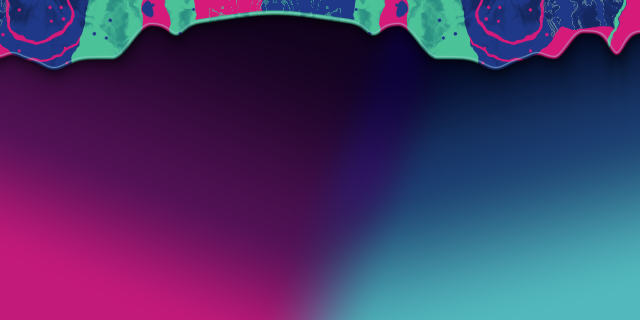
This background is drawn by a WebGL 2 fragment shader. Its source:

```glsl
#version 300 es
precision highp float;
// Marbled paint dripping from the top edge over a magenta, indigo and teal glow.
uniform vec2 u_resolution;
out vec4 fragColor;

// Backdrop colours
const vec3 DARK_PLUM = vec3(0.075, 0.012, 0.125);
const vec3 PLUM = vec3(0.33, 0.07, 0.34);
const vec3 HOT_MAGENTA = vec3(0.76, 0.10, 0.48);
const vec3 DARK_NAVY = vec3(0.01, 0.04, 0.16);
const vec3 OCEAN = vec3(0.10, 0.23, 0.43);
const vec3 TEAL = vec3(0.32, 0.72, 0.74);
const vec3 INDIGO_TOP = vec3(0.05, 0.005, 0.24);
const vec3 INDIGO_LOW = vec3(0.20, 0.08, 0.41);
// Paint colours
const vec3 PAINT_BLUE = vec3(0.12, 0.22, 0.53);
const vec3 PAINT_PINK = vec3(0.84, 0.10, 0.48);
const vec3 PAINT_GREEN = vec3(0.30, 0.76, 0.60);
const vec3 PAINT_DEEP = vec3(0.09, 0.45, 0.46);
const vec3 RIM_LIGHT = vec3(0.62, 0.84, 0.86);
// Layout, in canvas heights
const float MIRROR_X = 0.859;
const float SHADOW_SIZE = 0.026;
const float SHADOW_DEPTH = 0.6;
const float WARP = 0.022;

float hash(vec2 p) {
  return fract(sin(dot(p, vec2(127.1, 311.7))) * 43758.5453);
}

float noise(vec2 p) {
  vec2 i = floor(p), f = fract(p);
  f = f * f * (3.0 - 2.0 * f);
  return mix(mix(hash(i), hash(i + vec2(1, 0)), f.x),
             mix(hash(i + vec2(0, 1)), hash(i + vec2(1, 1)), f.x), f.y);
}

float fbm(vec2 p) {
  float sum = 0.0, amp = 0.5;
  for (int i = 0; i < 4; i++) {
    sum += amp * noise(p);
    p = p * 2.03 + 7.3;
    amp *= 0.5;
  }
  return sum;
}

float bump(float x, float centre, float width) {
  float d = (x - centre) / width;
  return exp(-d * d);
}

// Soft line of given half width around zero
float line(float d, float width, float soft) {
  return 1.0 - smoothstep(width - soft, width + soft, abs(d));
}

// Depth of the dripping edge at distance m from the mirror axis
float dripDepth(float m) {
  return 0.047 + 0.034 * smoothstep(0.0, 0.339, m) + 0.031 * bump(m, 0.307, 0.036)
    + 0.104 * smoothstep(0.385, 0.508, m) + 0.034 * bump(m, 0.69, 0.057)
    - 0.013 * bump(m, 0.82, 0.03) - 0.081 * smoothstep(0.872, 0.964, m)
    + 0.068 * bump(m, 1.068, 0.036);
}

// Two corner glows that meet along a slanted indigo band
vec3 backdrop(float x, float t) {
  float leftGlow = t - 0.4 * x;
  float rightGlow = t - 0.25 * (2.0 - x);
  vec3 left = mix(DARK_PLUM, PLUM, smoothstep(-0.3, 0.5, leftGlow));
  left = mix(left, HOT_MAGENTA, smoothstep(0.36, 0.8, leftGlow));
  vec3 right = mix(DARK_NAVY, OCEAN, smoothstep(0.0, 0.42, rightGlow));
  right = mix(right, TEAL, smoothstep(0.35, 0.9, rightGlow));
  float across = x - (1.33 - 0.35 * t);
  vec3 col = mix(left, right, smoothstep(-0.18, 0.2, across));
  vec3 indigo = mix(INDIGO_TOP, INDIGO_LOW, smoothstep(0.2, 0.65, t));
  return mix(col, indigo, 0.8 * bump(across, 0.0, 0.11) * (1.0 - smoothstep(0.5, 0.85, t)));
}

// Marbling; m is the mirrored x, t the depth and inside the distance to the edge
vec3 marble(float m, float t, float inside, float side, float px) {
  vec2 q = vec2(m, t);
  vec2 w = q + WARP * (vec2(fbm(q * 16.0), fbm(q * 16.0 + 40.0)) - 0.5) * 2.0;
  float soft = 0.8 * px;
  float swirl = fbm(w * vec2(30.0, 9.0) + 5.0 * fbm(w * 9.0));
  vec3 green = mix(PAINT_GREEN, PAINT_DEEP, 0.65 * smoothstep(0.45, 0.75, swirl));
  // Central arch: pink on one side, blue on the other, above a green lip
  vec3 arch = mix(PAINT_PINK, PAINT_BLUE, smoothstep(-soft, soft, side * w.x + 0.03));
  arch = mix(arch, PAINT_GREEN, 0.6 * line(swirl - 0.52, 0.02, 0.02));
  float inArch = smoothstep(-soft, soft, inside - 0.014) * smoothstep(soft, -soft, w.x - 0.25);
  vec3 col = mix(green, arch, inArch);
  // Pink strip, then blue pool with pink rings
  col = mix(col, PAINT_PINK, line(w.x - 0.372, 0.04, soft));
  col = mix(col, PAINT_BLUE, line(length((w - vec2(0.395, 0.02)) * vec2(1.0, 0.6)), 0.015, soft));
  vec3 pool = mix(PAINT_BLUE, PAINT_BLUE * 0.7, smoothstep(0.4, 0.7, swirl));
  float ring = length((w - vec2(0.735, 0.02)) * vec2(1.0, 0.95));
  pool = mix(pool, PAINT_PINK, line(ring - 0.1, 0.005, soft));
  pool = mix(pool, PAINT_PINK, line(ring - 0.155, 0.004, soft) * smoothstep(0.08, 0.13, t));
  // Outer drips: pink below, pale veins above
  float veins = line(swirl - 0.5, 0.015, 0.015) * smoothstep(0.8, 0.88, m);
  pool = mix(pool, RIM_LIGHT * 0.7, 0.7 * veins);
  float pinkLine = mix(0.16, 0.085, smoothstep(0.82, 0.9, m));
  pool = mix(pool, PAINT_PINK, smoothstep(-soft, soft, w.y - pinkLine) * smoothstep(0.79, 0.82, w.x));
  pool = mix(pool, PAINT_PINK, smoothstep(-soft, soft, w.x + 0.3 * t - 1.1));
  pool = mix(pool, PAINT_GREEN, line(w.x + 0.3 * t - 1.093, 0.005, soft));
  col = mix(col, pool, smoothstep(-soft, soft, w.x - 0.575 - 0.25 * t));
  // Scattered droplets
  vec2 cell = floor(q * 22.0);
  float seed = hash(cell + 3.0);
  vec2 centre = 0.3 + 0.4 * vec2(hash(cell + 11.0), hash(cell + 23.0));
  float drop = (length(fract(q * 22.0) - centre) - 0.04 - 0.08 * seed) / 22.0;
  vec3 dropColour = m > 0.6 ? PAINT_PINK : PAINT_BLUE;
  return mix(col, dropColour, smoothstep(soft, -soft, drop) * step(0.72, seed));
}

void main() {
  vec2 p = gl_FragCoord.xy / u_resolution.y;
  float px = 1.0 / u_resolution.y;
  float t = 1.0 - p.y;
  float m = abs(p.x - MIRROR_X);
  float slope = (dripDepth(m + 0.002) - dripDepth(m - 0.002)) / 0.004;
  float inside = (dripDepth(m) - t) / sqrt(1.0 + slope * slope);
  vec3 col = backdrop(p.x, t);
  col *= 1.0 - SHADOW_DEPTH * exp(-max(-inside, 0.0) / SHADOW_SIZE);
  vec3 paint = marble(m, t, inside, sign(p.x - MIRROR_X), px);
  // Rounded lip: dark underside and a thin highlight
  paint *= 0.6 + 0.4 * smoothstep(0.0, 0.008, inside);
  paint = mix(paint, RIM_LIGHT, 0.45 * bump(inside, 0.008, 0.0025));
  col = mix(col, paint, smoothstep(-px, px, inside));
  fragColor = vec4(col, 1.0);
}
```
